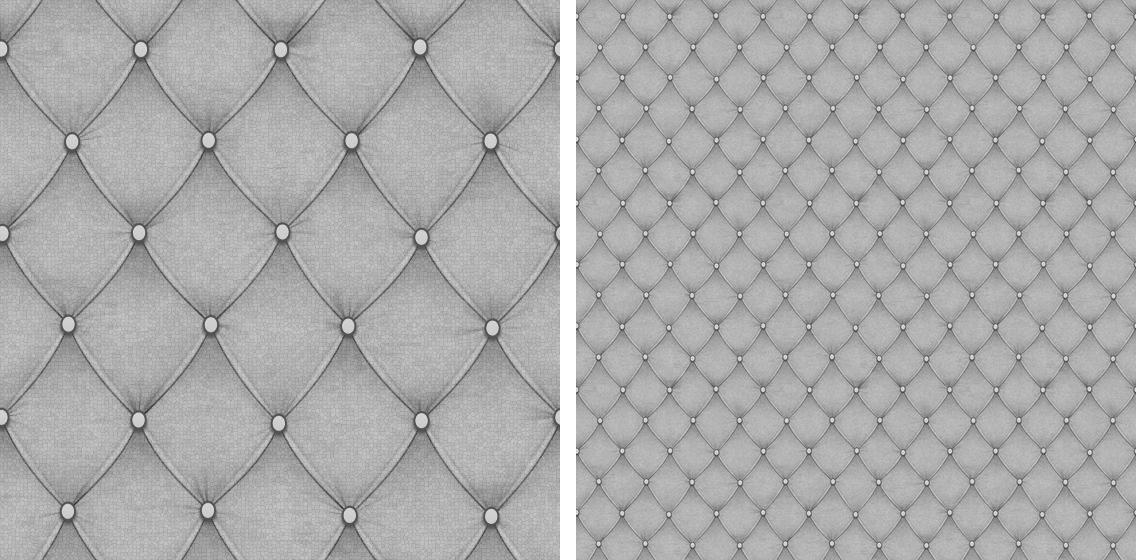
Left, the tile; right, the same tile 3 across and 3 down.
A WebGL 1 fragment shader for this pattern:

```glsl
precision highp float;
// Grey tufted leather: staggered buttons, curved diamond seams, soft folds and pebbled grain.
uniform vec2 u_resolution;

const float PI = 3.14159265;
const vec2 REPEATS = vec2(4.0, 3.0);      // button columns and rows, doubled by the stagger
const vec2 BUTTON_RADII = vec2(0.0125, 0.0152);

vec2 hash2(vec2 p) {
  vec3 q = fract(p.xyx * vec3(0.1031, 0.1030, 0.0973));
  q += dot(q, q.yzx + 33.33);
  return fract((q.xx + q.yz) * q.zy);
}

vec2 wrapCell(vec2 cell, vec2 period) {
  return floor(mod(cell + 0.5, period));
}

// Value noise that repeats after a whole number of cells
float wrapNoise(vec2 p, vec2 period) {
  vec2 i = floor(p), f = fract(p);
  f = f * f * (3.0 - 2.0 * f);
  float a = hash2(wrapCell(i, period)).x;
  float b = hash2(wrapCell(i + vec2(1.0, 0.0), period)).x;
  float c = hash2(wrapCell(i + vec2(0.0, 1.0), period)).x;
  float d = hash2(wrapCell(i + 1.0, period)).x;
  return mix(mix(a, b, f.x), mix(c, d, f.x), f.y);
}

// Diamond axes: every whole-number pair is a button
vec2 toDiamond(vec2 p) { return vec2(p.x + p.y, p.y - p.x); }
vec2 fromDiamond(vec2 s) { return 0.5 * vec2(s.x - s.y, s.x + s.y); }

vec2 buttonHash(vec2 id) {
  return hash2(wrapCell(2.0 * fromDiamond(id), 2.0 * REPEATS) + 17.0);
}

// Smooth displacement that sets each button slightly off its grid place
vec2 buttonJitter(vec2 s, float amount) {
  vec2 i = floor(s), f = fract(s);
  f = f * f * (3.0 - 2.0 * f);
  vec2 low = mix(buttonHash(i), buttonHash(i + vec2(1.0, 0.0)), f.x);
  vec2 high = mix(buttonHash(i + vec2(0.0, 1.0)), buttonHash(i + 1.0), f.x);
  return (mix(low, high, f.y) - 0.5) * amount;
}

// Pebbled cells: tone per pebble, dark cracks between
float leatherGrain(vec2 p, vec2 period) {
  vec2 i = floor(p), f = fract(p);
  float first = 8.0, second = 8.0, tone = 0.0;
  for (int y = -1; y <= 1; y++) {
    for (int x = -1; x <= 1; x++) {
      vec2 o = vec2(float(x), float(y));
      vec2 h = hash2(wrapCell(i + o, period));
      float d = length(o + 0.15 + 0.7 * h - f);
      if (d < first) { second = first; first = d; tone = h.x; }
      else second = min(second, d);
    }
  }
  return 0.05 * (tone - 0.5) - 0.065 * (1.0 - smoothstep(0.0, 0.35, second - first));
}

// Fine dark creases fanning out from a button
float wrinkles(vec2 d, vec2 seed) {
  float r = length(d) + 0.0001;
  float turn = atan(d.y, d.x) / (2.0 * PI) + 0.5;
  float ray = wrapNoise(vec2(turn * 38.0, seed.x * 50.0 + r * 9.0), vec2(38.0, 64.0));
  float reach = mix(0.014, 0.034, wrapNoise(vec2(turn * 9.0, seed.y * 40.0), vec2(9.0, 64.0)));
  float upward = smoothstep(-0.9, 0.1, d.y / r);
  return smoothstep(0.45, 0.9, ray) * exp(-r / reach) * mix(0.35, 1.0, upward);
}

float ellipseDistance(vec2 d, vec2 radii) {
  return (length(d / radii) - 1.0) * min(radii.x, radii.y);
}

// Curved seams, rolled folds above them and shaded diamond corners
float quiltShade(vec2 s, vec2 uv, float pixel) {
  vec2 along = fract(-s.yx);
  vec2 sag = sin(PI * pow(along, vec2(0.8)));
  vec2 e = fract(s + 0.058 * sag);
  vec2 above = e * 0.2, below = (1.0 - e) * 0.2;
  float patchy = wrapNoise(uv * vec2(16.0, 18.0), vec2(16.0, 18.0));
  float topCorner = (2.0 - e.x - e.y) / 0.44;
  float lowCorner = (e.x + e.y) / mix(0.30, 0.52, patchy);
  float shade = -0.13 * exp(-topCorner * topCorner);
  shade -= 0.12 * mix(0.5, 1.2, patchy) * exp(-lowCorner * lowCorner);
  vec2 foldEdge = (above - 0.004 - 0.010 * sag) / 0.0022;
  vec2 foldCrest = (above - 0.002 - 0.005 * sag) / 0.0036;
  vec2 folds = 0.055 * exp(-foldCrest * foldCrest) - 0.05 * exp(-foldEdge * foldEdge);
  folds -= 0.035 * exp(-above / 0.022) + 0.055 * exp(-below / 0.012);
  vec2 line = 1.0 - smoothstep(vec2(0.0004), vec2(0.0008 + pixel), min(above, below));
  return shade + folds.x + folds.y - 0.24 * max(line.x, line.y);
}

void main() {
  vec2 uv = gl_FragCoord.xy / u_resolution;
  float pixel = 1.0 / min(u_resolution.x, u_resolution.y);
  vec2 p = uv * REPEATS - vec2(0.0, 0.746);
  p -= buttonJitter(toDiamond(p), 0.04);
  vec2 s = toDiamond(p);

  // Leather surface
  float tone = 0.735 + quiltShade(s, uv, pixel);
  tone += leatherGrain(uv * 144.0, vec2(144.0));
  tone += 0.03 * (wrapNoise(uv * 24.0, vec2(24.0)) - 0.5);
  float crease = wrapNoise(uv * vec2(20.0, 150.0), vec2(20.0, 150.0));
  tone -= 0.05 * smoothstep(0.72, 0.95, crease) * wrapNoise(uv * 10.0, vec2(10.0));

  // Buttons at the four corners of this diamond
  for (int k = 0; k < 4; k++) {
    vec2 id = floor(s) + vec2(mod(float(k), 2.0), floor(float(k) / 2.0));
    vec2 d = (p - fromDiamond(id)) / REPEATS;
    tone -= 0.34 * wrinkles(d, buttonHash(id));
    float shadow = ellipseDistance(d + vec2(0.0, 0.005), BUTTON_RADII);
    tone = mix(tone, 0.27, 0.75 * (1.0 - smoothstep(-0.002, 0.007, shadow)));
    float edge = ellipseDistance(d, BUTTON_RADII);
    tone = mix(tone, 0.32, 1.0 - smoothstep(0.0006, 0.0012 + pixel, edge));
    float face = 0.81 + 1.2 * d.y + 0.03 * smoothstep(-0.004, -0.001, edge);
    tone = mix(tone, face, 1.0 - smoothstep(-0.0008 - pixel, -0.0004, edge));
  }
  gl_FragColor = vec4(vec3(clamp(tone, 0.0, 1.0)), 1.0);
}
```
